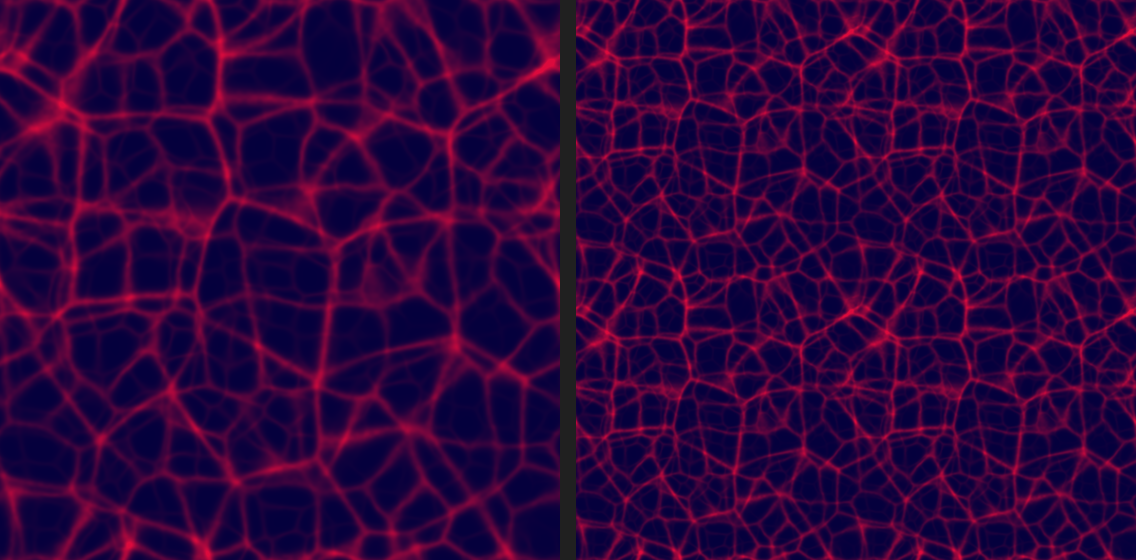
Left, the tile; right, the same tile 2 across and 2 down.
Give the GLSL for this pattern, as a Shadertoy shader.

```glsl
// A glowing crimson vein network on deep navy, like a slime mould mesh.
// Three layers of softly blended Voronoi borders, bent by wrapping noise,
// add up to trunks, branches and faint threads; everything tiles.

const vec3  NAVY    = vec3(0.0, 0.0, 0.24);
const vec3  CRIMSON = vec3(0.86, 0.04, 0.24);

// Cells per canvas side, border sharpness (per canvas unit) and brightness
const float TRUNK_CELLS  = 5.0,  TRUNK_SHARP  = 145.0, TRUNK_LEVEL  = 0.37;
const float BRANCH_CELLS = 9.0,  BRANCH_SHARP = 150.0, BRANCH_LEVEL = 0.29;
const float THREAD_CELLS = 17.0, THREAD_SHARP = 210.0, THREAD_LEVEL = 0.08;

const float BASE_LEVEL = 0.02;   // haze inside the cells
const float JITTER     = 0.85;   // irregularity of the cells
const float BEND       = 0.030;  // wide curvature of the veins
const float FRAY       = 0.007;  // small wobble of the veins
const float GRAIN      = 0.35;   // fine mottling along the veins

vec2 hash2(vec2 p) {
    vec3 q = fract(p.xyx * vec3(0.1031, 0.1030, 0.0973));
    q += dot(q, q.yzx + 33.33);
    return fract((q.xx + q.yz) * q.zy);
}

// Two channels of value noise in 0..1 with n whole lattice steps per tile
vec2 wrapNoise(vec2 uv, float n, float seed) {
    vec2 p = uv * n;
    vec2 cell = floor(p);
    vec2 f = p - cell;
    f = f * f * f * (f * (f * 6.0 - 15.0) + 10.0);
    vec2 lo = mod(cell, n) + seed;
    vec2 hi = mod(cell + 1.0, n) + seed;
    vec2 bottom = mix(hash2(lo), hash2(vec2(hi.x, lo.y)), f.x);
    vec2 top    = mix(hash2(vec2(lo.x, hi.y)), hash2(hi), f.x);
    return mix(bottom, top, f.y);
}

// Soft Voronoi borders: 0 inside a cell, 1 on a border, more at junctions.
// Each seed gets a weight; mixed weights mean the point is near a border.
float veins(vec2 uv, float n, float sharpness, float seed) {
    vec2 p = uv * n;
    vec2 home = floor(p);
    float total = 0.0, squares = 0.0;
    for (int y = -2; y <= 2; y++) {
        for (int x = -2; x <= 2; x++) {
            vec2 cell = home + vec2(x, y);
            vec2 offset = 0.5 + JITTER * (hash2(mod(cell, n) + seed) - 0.5);
            float d = length(cell + offset - p) / n;
            float w = exp(-sharpness * d);
            total += w;
            squares += w * w;
        }
    }
    return 2.0 * (1.0 - squares / (total * total));
}

void mainImage(out vec4 fragColor, in vec2 fragCoord) {
    vec2 uv = fragCoord / iResolution.xy;

    // Bend the plane so that straight borders become curved veins
    vec2 bent = uv + BEND * (wrapNoise(uv, 7.0, 11.0) - 0.5);
    vec2 frayed = bent + FRAY * (wrapNoise(uv, 31.0, 47.0) - 0.5);

    // Slowly varying strength of trunks (x), branches (y) and threads
    vec2 strength = mix(vec2(0.55), vec2(1.45), wrapNoise(uv, 8.0, 83.0));
    float threadStrength = 2.0 * wrapNoise(uv, 10.0, 131.0).x;

    float density = TRUNK_LEVEL * strength.x
                  * veins(bent, TRUNK_CELLS, TRUNK_SHARP, 7.0);
    density += BRANCH_LEVEL * strength.y
             * veins(frayed, BRANCH_CELLS, BRANCH_SHARP, 61.0);
    density += THREAD_LEVEL * threadStrength
             * veins(frayed, THREAD_CELLS, THREAD_SHARP, 101.0);

    // Fine mottling
    float grain = 0.5 * (wrapNoise(uv, 64.0, 151.0).x + wrapNoise(uv, 110.0, 211.0).y);
    density *= 1.0 + GRAIN * (grain - 0.5);

    vec3 color = mix(NAVY, CRIMSON, clamp(BASE_LEVEL + density, 0.0, 1.0));
    fragColor = vec4(color, 1.0);
}
```
